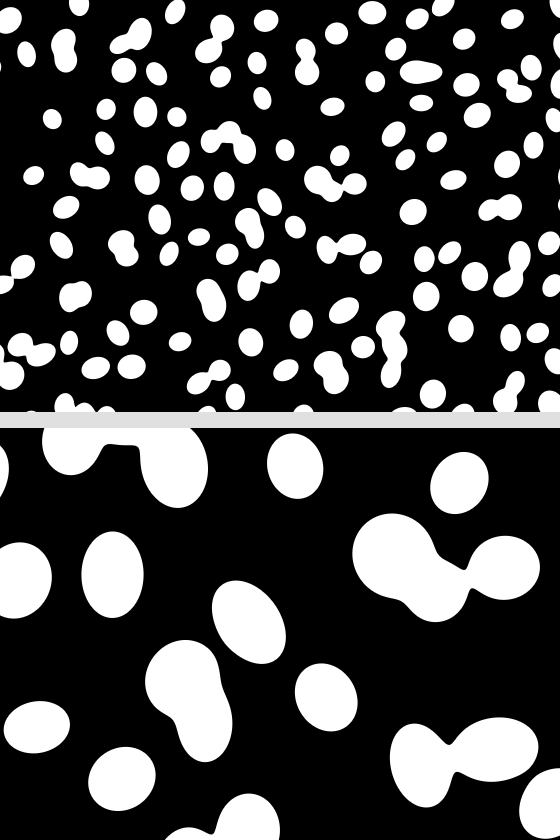
Top, the full canvas; bottom, a detail of the centre.
Give the GLSL for this pattern, as a Shadertoy shader.

```glsl
const vec3 BACKGROUND = vec3(0.0);
const vec3 BLOB_COLOR = vec3(1.0);

const float CELLS_PER_HEIGHT = 10.0;
const float GRID_ANGLE = 0.5;      // tilts the lattice so rows do not show
const float JITTER = 0.76;         // share of a cell a blob may wander
const float FILL = 0.94;           // share of cells that hold a blob
const float FALLOFF = 2.4;         // higher values fuse fewer neighbours

float hash(vec2 p, float seed) {
    return fract(sin(dot(p, vec2(127.1, 311.7)) + seed * 74.7) * 43758.5453);
}

vec2 rotate(vec2 p, float angle) {
    float c = cos(angle), s = sin(angle);
    return vec2(c * p.x + s * p.y, c * p.y - s * p.x);
}

// Gaussian bump whose value is exp(-falloff) on the ellipse outline
float ellipseBump(vec2 p, vec2 radii, float angle, float falloff) {
    vec2 q = rotate(p, angle) / radii;
    return exp(-falloff * dot(q, q));
}

// Bump of the blob that belongs to one cell
float cellBump(vec2 p, vec2 cell, float jitter, float falloff) {
    if (hash(cell, 1.0) > FILL) return 0.0;
    vec2 wander = vec2(hash(cell, 2.0), hash(cell, 3.0)) - 0.5;
    vec2 center = cell + 0.5 + jitter * wander;
    float size = mix(0.235, 0.34, hash(cell, 4.0));
    float stretch = mix(1.02, 1.22, hash(cell, 5.0));
    float angle = 1.1 - GRID_ANGLE + 2.2 * (hash(cell, 6.0) - 0.5);
    return ellipseBump(p - center, size * vec2(stretch, 1.0 / stretch), angle, falloff);
}

// Level of the summed bumps: negative inside the fused blobs
float blobLevel(vec2 p, float jitter, float falloff) {
    vec2 home = floor(p);
    float sum = 1e-6;
    for (int y = -1; y <= 1; y++)
        for (int x = -1; x <= 1; x++)
            sum += cellBump(p, home + vec2(x, y), jitter, falloff);
    return -log(sum) - falloff;
}

// Coverage from a level and its change across one pixel
float coverage(float level) {
    float width = length(vec2(dFdx(level), dFdy(level)));
    return clamp(0.5 - level / max(width, 1e-4), 0.0, 1.0);
}

void mainImage(out vec4 fragColor, in vec2 fragCoord) {
    vec2 uv = fragCoord / iResolution.y;
    vec2 p = rotate(uv * CELLS_PER_HEIGHT, GRID_ANGLE) + 20.0;
    float blob = coverage(blobLevel(p, JITTER, FALLOFF));
    fragColor = vec4(mix(BACKGROUND, BLOB_COLOR, blob), 1.0);
}
```
